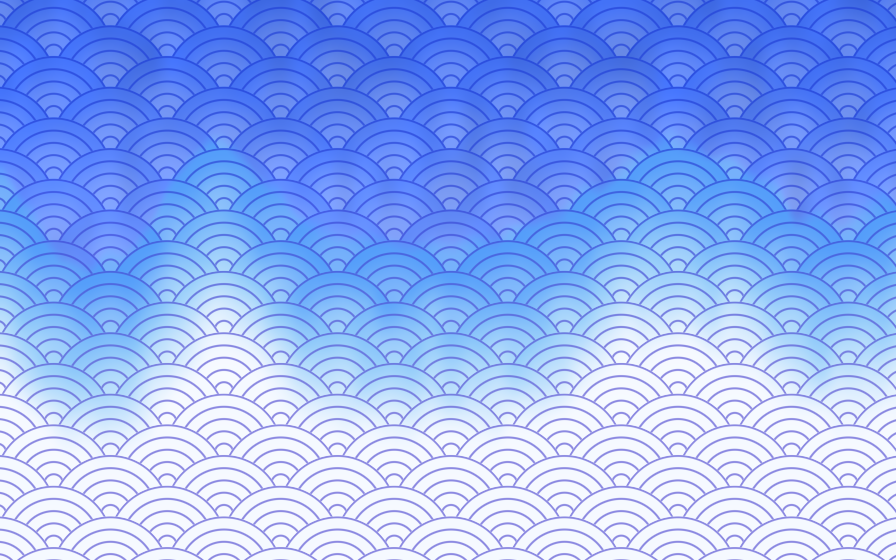
A Shadertoy shader for this pattern:

```glsl
// Overlapping wave scales in violet line over a blue watercolour wash fading to white.

const float PITCH = 0.2027;      // horizontal distance between scales
const float ROW_STEP = 0.0548;   // vertical distance between rows
const vec2 ANCHOR = vec2(0.704, 0.4653);
const float RADIUS = 0.1042;
const float RING_STEP = 0.0219;
const float HALF_LINE = 0.0018;

float hash(vec2 cell) {
    vec3 q = fract(vec3(cell.xyx) * 0.1031);
    q += dot(q, q.yzx + 33.33);
    return fract((q.x + q.y) * q.z);
}

float noise(vec2 p) {
    vec2 i = floor(p);
    vec2 f = smoothstep(0.0, 1.0, fract(p));
    return mix(mix(hash(i), hash(i + vec2(1, 0)), f.x),
               mix(hash(i + vec2(0, 1)), hash(i + vec2(1, 1)), f.x), f.y);
}

float fbm(vec2 p) {
    float sum = 0.0, weight = 0.5;
    for (int i = 0; i < 4; i++) {
        sum += weight * noise(p);
        p = p * 2.03 + 7.1;
        weight *= 0.5;
    }
    return sum / 0.9375;
}

float bump(float x, float center, float width) {
    float t = (x - center) / width;
    return exp(-t * t);
}

// Height of the border between deep blue and azure.
float washEdge(float x) {
    return 0.565 + 0.18 * bump(x, 0.39, 0.11) + 0.175 * bump(x, 1.21, 0.21)
         + 0.10 * bump(x, 0.0, 0.07) - 0.045 * bump(x, 0.19, 0.08)
         + 0.07 * bump(x, 1.62, 0.09);
}

vec3 wash(vec2 p) {
    float streak = noise(p * vec2(26.0, 9.0)) - 0.5;
    float cloud = fbm(p * vec2(9.0, 7.0) + 3.0) - 0.5;
    float depth = washEdge(p.x) - p.y + 0.05 * streak + 0.04 * cloud;

    vec3 deep = mix(vec3(0.40, 0.56, 0.99), vec3(0.26, 0.44, 0.94),
                    smoothstep(0.58, 0.95, p.y + 0.25 * cloud));
    deep *= 1.0 + 0.16 * cloud + 0.10 * streak;

    vec3 pale = mix(vec3(0.34, 0.63, 0.98), vec3(0.60, 0.82, 0.98),
                    smoothstep(0.03, 0.24, depth));
    pale = mix(pale, vec3(0.99, 0.995, 1.0), smoothstep(0.18, 0.39, depth));
    return mix(deep, pale, smoothstep(-0.02, 0.02, depth));
}

// x: lightness inside the scale, y: ink of the concentric lines
vec2 scale(float r, float soft) {
    float inward = RADIUS - r;
    float ring = clamp(round(inward / RING_STEP), 0.0, 4.0);
    float lineDist = abs(inward - ring * RING_STEP);
    float ink = 1.0 - smoothstep(HALF_LINE - soft, HALF_LINE + soft, lineDist);
    return vec2(smoothstep(0.0, RADIUS * 0.85, inward), ink);
}

// Lower rows lie in front, so stack from the highest row downwards.
vec2 stackedScales(vec2 p, float soft) {
    vec2 layer = vec2(0.0);
    float lowest = floor((p.y - ANCHOR.y - RADIUS) / ROW_STEP);
    for (int i = 5; i >= 0; i--) {
        float row = lowest + float(i);
        float x = p.x - ANCHOR.x - 0.5 * PITCH * mod(row, 2.0);
        x -= PITCH * round(x / PITCH);
        float r = length(vec2(x, p.y - ANCHOR.y - row * ROW_STEP));
        float edge = RADIUS + HALF_LINE;
        float cover = 1.0 - smoothstep(edge - soft, edge + soft, r);
        layer = mix(layer, scale(r, soft), cover);
    }
    return layer;
}

void mainImage(out vec4 fragColor, in vec2 fragCoord) {
    vec2 p = fragCoord / iResolution.y;
    float soft = 0.75 / iResolution.y;
    vec2 layer = stackedScales(p, soft);

    vec3 color = wash(p);
    color = mix(color * vec3(0.97, 0.98, 1.0), vec3(1.0), 0.20 * layer.x);

    // Ink follows the wash: strong blue above, softer violet on white
    vec3 ink = mix(vec3(0.35, 0.33, 0.83), vec3(0.13, 0.25, 0.84),
                   smoothstep(0.3, 0.85, p.y));
    color = mix(color, ink, 0.68 * layer.y);
    fragColor = vec4(clamp(color, 0.0, 1.0), 1.0);
}
```
